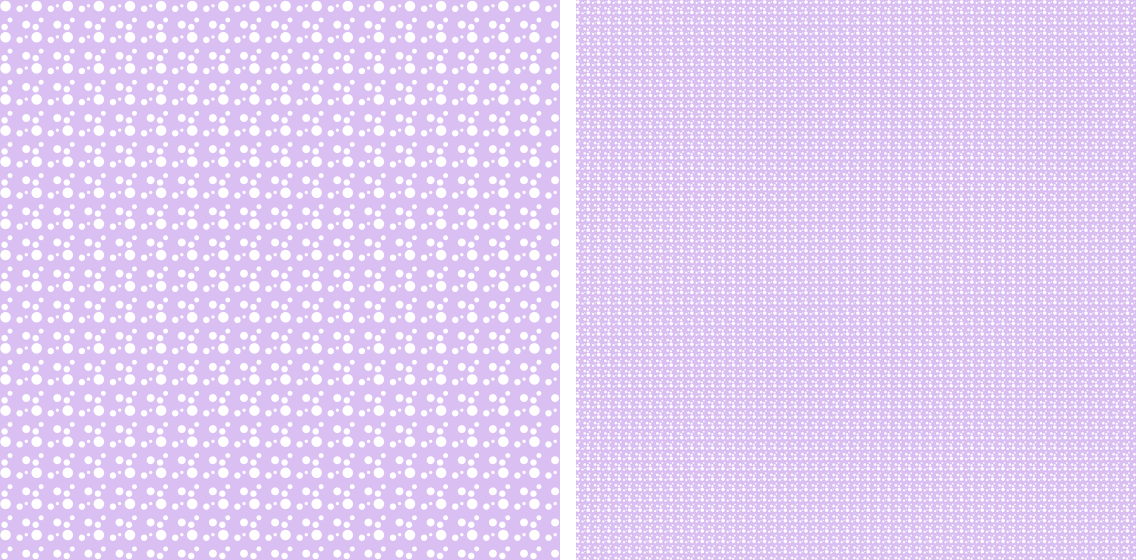
Left, the tile; right, the same tile 3 across and 3 down.
Reproduce this pattern procedurally as a WebGL 2 fragment shader.

```glsl
#version 300 es
precision highp float;
// White polka dots of six sizes on flat lilac, in a grid of 18 by 18 equal cells.
// Each dot is a circle distance measured on the wrapped cell, so dots cross
// cell borders freely and the canvas tiles without a seam.

uniform vec2 u_resolution;
out vec4 fragColor;

const float REPEATS = 18.0;
const vec3 LILAC = vec3(0.853, 0.749, 0.949);
const vec3 WHITE = vec3(1.0);

// Dots of one cell: centre x, centre y (upward), radius, in cell units
const int DOT_COUNT = 6;
const vec3 DOTS[DOT_COUNT] = vec3[](
    vec3(0.178, 0.803, 0.168),
    vec3(0.845, 0.814, 0.052),
    vec3(0.632, 0.716, 0.102),
    vec3(0.842, 0.207, 0.126),
    vec3(0.147, 0.132, 0.102),
    vec3(0.322, 0.357, 0.078)
);

// Signed distance to a circle that repeats once per cell
float wrappedCircle(vec2 p, vec2 centre, float radius) {
    vec2 offset = fract(p - centre + 0.5) - 0.5;
    return length(offset) - radius;
}

// Distance to the nearest dot
float dotCluster(vec2 p) {
    float nearest = 1.0;
    for (int i = 0; i < DOT_COUNT; i++) {
        nearest = min(nearest, wrappedCircle(p, DOTS[i].xy, DOTS[i].z));
    }
    return nearest;
}

// Coverage of a shape, softened over one pixel
float coverage(float signedDistance, float pixel) {
    return clamp(0.5 - signedDistance / pixel, 0.0, 1.0);
}

void main() {
    vec2 cellPos = gl_FragCoord.xy / u_resolution * REPEATS;
    float pixel = REPEATS / min(u_resolution.x, u_resolution.y);
    float dots = coverage(dotCluster(cellPos), pixel);
    fragColor = vec4(mix(LILAC, WHITE, dots), 1.0);
}
```
